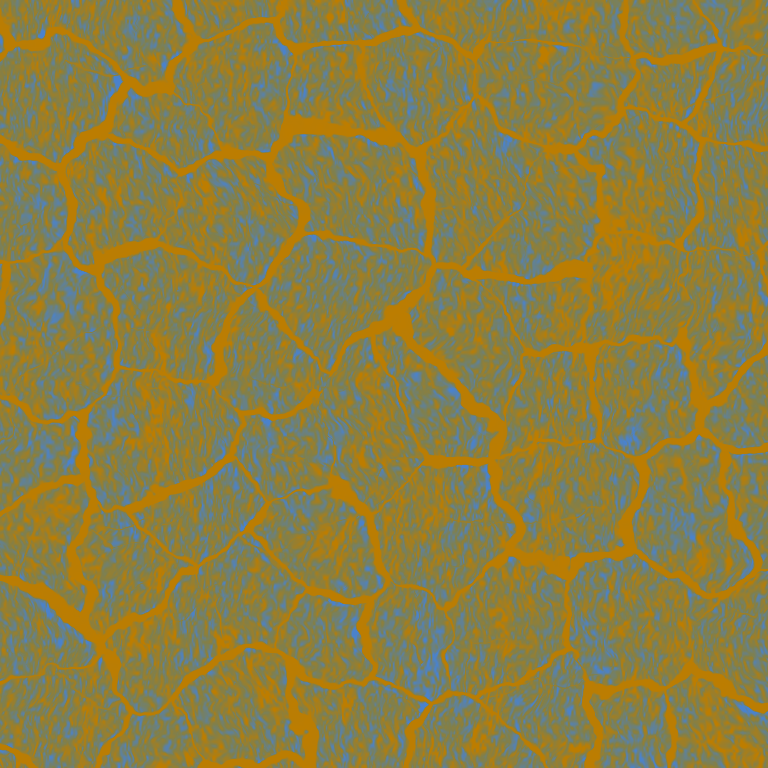
This texture is drawn by a Shadertoy shader. Its source:

```glsl
#define ORANGE vec3(0.74, 0.49, 0.00)
#define OLIVE vec3(0.50, 0.50, 0.30)
#define BLUE vec3(0.29, 0.51, 0.80)
#define PLATE_TONE 0.475
#define PLATES 7.4
#define SHARDS 13.0
#define CRACK_HALF_WIDTH 0.0078
#define HAIRLINE_HALF_WIDTH 0.0020
#define RIM_OFFSET vec2(0.011, 0.003)

float hash(vec2 p) {
    vec3 q = fract(vec3(p.xyx) * 0.1031);
    q += dot(q, q.yzx + 33.33);
    return fract((q.x + q.y) * q.z);
}

vec2 cellPoint(vec2 cell) {
    return cell + 0.08 + 0.84 * vec2(hash(cell + 17.0), hash(cell + 71.0));
}

float noise(vec2 p) {
    vec2 i = floor(p), f = fract(p);
    f = f * f * (3.0 - 2.0 * f);
    return mix(mix(hash(i), hash(i + vec2(1, 0)), f.x),
               mix(hash(i + vec2(0, 1)), hash(i + vec2(1, 1)), f.x), f.y);
}

vec2 noise2(vec2 p) {
    return vec2(noise(p), noise(p + 43.7)) - 0.5;
}

// Signed distance to the cell borders; every border has its own width
float borders(vec2 p, float scale, float thinnest, float widest) {
    p *= scale;
    vec2 home = floor(p), nearest = home;
    float best = 9.0;
    for (int y = -1; y <= 1; y++)
    for (int x = -1; x <= 1; x++) {
        vec2 cell = home + vec2(x, y);
        float d = length(cellPoint(cell) - p);
        if (d < best) { best = d; nearest = cell; }
    }
    vec2 a = cellPoint(nearest);
    float dist = 9.0;
    for (int y = -2; y <= 2; y++)
    for (int x = -2; x <= 2; x++) {
        if (x == 0 && y == 0) continue;
        vec2 cell = nearest + vec2(x, y);
        vec2 b = cellPoint(cell);
        float d = dot(0.5 * (a + b) - p, normalize(b - a)) / scale;
        float width = mix(thinnest, widest, hash(nearest + cell + 5.0));
        dist = min(dist, d - width);
    }
    return dist;
}

// Bends straight borders into ragged, wandering lines
vec2 wander(vec2 p) {
    return p + 0.050 * noise2(p * 7.0) + 0.026 * noise2(p * 22.0)
             + 0.010 * noise2(p * 60.0) + 0.004 * noise2(p * 150.0);
}

float mainCracks(vec2 p) {
    float swell = 0.004 * (noise(p * 30.0 + 9.0) - 0.5);
    return borders(wander(p) + 3.0, PLATES, 0.0008, CRACK_HALF_WIDTH) + swell;
}

// Upright, slightly leaning grain from coarse patches to fine fibres
float plateTone(vec2 p) {
    p.x += 0.06 * noise(p * 6.0 + 31.0) + 0.012 * noise(p * 30.0);
    p += 0.005 * noise2(p * 90.0);
    float tone = PLATE_TONE;
    tone += 0.22 * (noise(p * vec2(17.0, 9.0) + 2.0) - 0.5);
    tone += 0.26 * (noise(p * vec2(55.0, 26.0) + 11.0) - 0.5);
    tone += 0.48 * (noise(p * vec2(180.0, 80.0) + 23.0) - 0.5);
    tone += 0.56 * (noise(p * vec2(340.0, 170.0) + 37.0) - 0.5);
    float stain = noise(p * vec2(26.0, 12.0) + 53.0)
                + 0.45 * (noise(p * vec2(90.0, 45.0)) - 0.5);
    return tone - 0.24 * smoothstep(0.68, 0.90, stain);
}

// Three-colour ramp from orange over olive to blue
vec3 ramp(float t) {
    t = clamp(t, 0.0, 1.0);
    return t < 0.5 ? mix(ORANGE, OLIVE, 2.0 * t) : mix(OLIVE, BLUE, 2.0 * t - 1.0);
}

void mainImage(out vec4 fragColor, in vec2 fragCoord) {
    vec2 p = fragCoord / iResolution.y;
    float soft = max(1.0 / iResolution.y, 0.0014);
    float tone = plateTone(p);

    // Broken blue rims beside the wide cracks
    float rim = smoothstep(0.002, -0.004, mainCracks(p + RIM_OFFSET));
    rim *= smoothstep(0.35, 0.70, noise(p * vec2(40.0, 26.0) + 61.0));
    tone += 0.32 * rim;

    // Hairlines that fade in and out
    float hair = borders(wander(p + 0.37), SHARDS, -0.0035, HAIRLINE_HALF_WIDTH);
    float hairline = smoothstep(soft, -soft, hair);
    hairline *= smoothstep(0.25, 0.60, noise(p * 11.0 + 83.0));
    tone = mix(tone, 0.10, 0.75 * hairline);

    // Wide cracks
    float crack = smoothstep(soft, -soft, mainCracks(p));
    tone = mix(tone, 0.03 * noise(p * 120.0), crack);

    fragColor = vec4(ramp(tone), 1.0);
}
```
